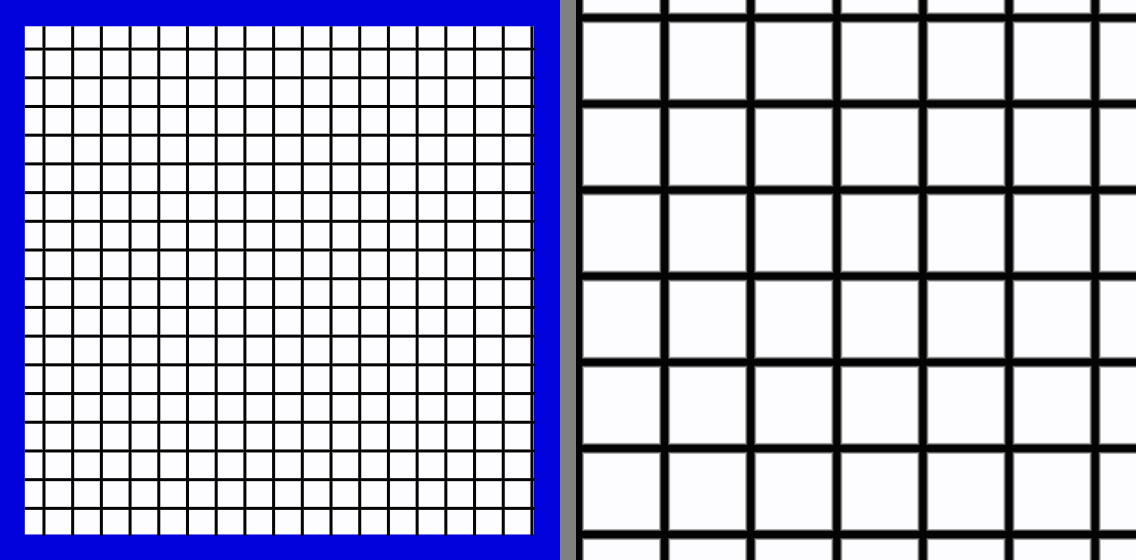
Left, the full canvas; right, a detail of the centre.
Write a WebGL 2 fragment shader that draws this pattern.

```glsl
#version 300 es
precision highp float;
// Black square grid on a white panel inside a broad blue frame.

uniform vec2 u_resolution;
out vec4 outColor;

const vec3 FRAME_BLUE  = vec3(0.008, 0.006, 0.862);
const vec3 PANEL_WHITE = vec3(0.992, 0.988, 0.996);
const vec3 LINE_BLACK  = vec3(0.012, 0.014, 0.010);

// All lengths are fractions of the canvas.
const vec2  PANEL_MIN   = vec2(0.0443, 0.0456);
const vec2  PANEL_MAX   = vec2(0.9531, 0.9531);
const vec2  FIRST_LINE  = vec2(0.0785, 0.0922);  // leftmost and lowest line centres
const float PITCH       = 0.05126;
const float LINE_WIDTH  = 0.0054;
const float LINE_BLUR   = 0.0018;
const float OVERHANG    = 0.0022;  // lines run past the panel, right and below

// Linear edge coverage: 1 inside (negative distance), 0 outside.
float coverage(float dist, float softness) {
    return clamp(0.5 - dist / softness, 0.0, 1.0);
}

// Coverage of an axis-aligned box.
float boxMask(vec2 p, vec2 lo, vec2 hi, float softness) {
    vec2 d = max(lo - p, p - hi);
    return coverage(d.x, softness) * coverage(d.y, softness);
}

// Distance on each axis to the nearest line centre.
vec2 lineDistance(vec2 p) {
    vec2 cell = (p - FIRST_LINE) / PITCH;
    return abs(fract(cell + 0.5) - 0.5) * PITCH;
}

void main() {
    vec2 uv = gl_FragCoord.xy / u_resolution;
    float pixel = 1.0 / min(u_resolution.x, u_resolution.y);
    float lineSoftness = max(pixel, LINE_BLUR);

    // Frame and panel
    float panel = boxMask(uv, PANEL_MIN, PANEL_MAX, pixel);
    vec3 color = mix(FRAME_BLUE, PANEL_WHITE, panel);

    // Grid lines, each direction clipped to its own extent
    vec2 edge = lineDistance(uv) - 0.5 * LINE_WIDTH;
    float vertical = coverage(edge.x, lineSoftness)
        * boxMask(uv, PANEL_MIN - vec2(0.0, OVERHANG), PANEL_MAX, pixel);
    float horizontal = coverage(edge.y, lineSoftness)
        * boxMask(uv, PANEL_MIN, PANEL_MAX + vec2(OVERHANG, 0.0), pixel);
    color = mix(color, LINE_BLACK, max(vertical, horizontal));

    outColor = vec4(color, 1.0);
}
```
